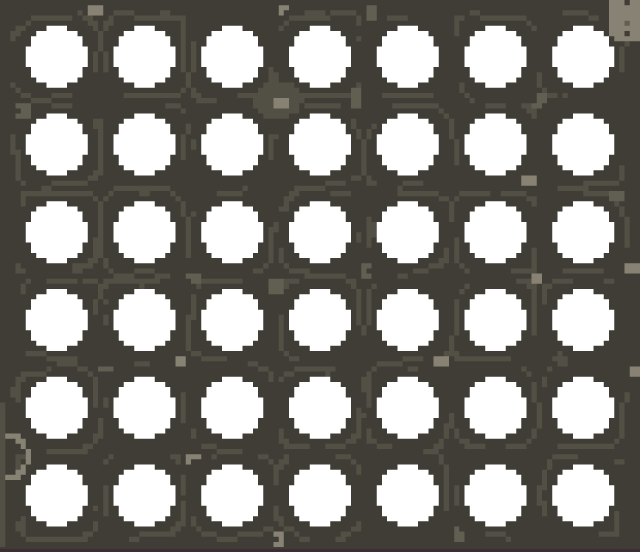
Give the GLSL for this pattern, as a Shadertoy shader.

```glsl
const float CELLS_ACROSS = 124.0;
const float PITCH = 17.0;
const vec2 FIRST_HOLE = vec2(11.0);
const vec2 LAST_HOLE = vec2(6.0, 5.0);
const float HOLE_RADIUS = 6.0;
const int SAMPLES = 4;

const vec3 PLATE = vec3(0.25, 0.24, 0.21);
const vec3 SCRATCH = vec3(0.32, 0.31, 0.27);
const vec3 STAIN = vec3(0.38, 0.37, 0.32);
const vec3 CHIP = vec3(0.53, 0.51, 0.45);
const vec3 HOLE = vec3(1.0);
const vec3 BOTTOM_RIM = vec3(0.24, 0.18, 0.20);

float hash(vec2 p) {
    vec3 q = fract(vec3(p.xyx) * 0.1031);
    q += dot(q, q.yzx + 33.33);
    return fract((q.x + q.y) * q.z);
}

float valueNoise(vec2 p) {
    vec2 i = floor(p);
    vec2 f = fract(p);
    f = f * f * (3.0 - 2.0 * f);
    float low = mix(hash(i), hash(i + vec2(1.0, 0.0)), f.x);
    float high = mix(hash(i + vec2(0.0, 1.0)), hash(i + vec2(1.0)), f.x);
    return mix(low, high, f.y);
}

float roundedBox(vec2 p, vec2 halfSize, float radius) {
    vec2 q = abs(p) - halfSize + radius;
    return length(max(q, 0.0)) + min(max(q.x, q.y), 0.0) - radius;
}

// Broken, wobbling line that wraps one hole
bool scratchAround(vec2 local, vec2 tile, vec2 cell) {
    float wobble = 2.2 * (valueNoise(cell / 4.0 + 7.0) - 0.5);
    float outline = roundedBox(local, vec2(7.9), 4.0) + wobble;
    float presence = valueNoise(local / 6.5 + tile * 23.0 + 40.0);
    return abs(outline) < 0.52 && presence > 0.5;
}

// Small ragged patch near a crossing of the gaps; returns its strength
float patchStrength(vec2 cell, vec2 crossing, float density) {
    vec2 id = crossing + 11.0;
    if (hash(id) > density) return 0.0;
    vec2 jitter = vec2(hash(id + 31.0), hash(id + 57.0)) - 0.5;
    vec2 center = FIRST_HOLE + (crossing + 0.5) * PITCH + 4.0 * jitter;
    vec2 halfSize = 0.9 + 0.8 * vec2(hash(id + 73.0), hash(id + 91.0));
    bool inside = roundedBox(cell - center, halfSize, 0.2) < 0.0;
    bool eaten = hash(cell + 5.0) > 0.86;
    if (!inside || eaten) return 0.0;
    return hash(id + 17.0) > 0.64 ? 1.0 : 0.5;
}

// Worn top right corner and a curl on the left edge
bool edgeWear(vec2 cell) {
    vec2 corner = cell - vec2(CELLS_ACROSS - 2.5, 3.0);
    bool flake = roundedBox(corner, vec2(3.5, 4.6), 1.8) < 0.0
        && hash(cell + 3.0) < 0.88;
    vec2 curl = cell - vec2(1.3, 88.5);
    bool hook = abs(length(curl) - 4.0) < 0.6 && curl.x > 0.0;
    return flake || hook;
}

vec3 plateColor(vec2 cell, float rows) {
    vec2 tile = clamp(round((cell - FIRST_HOLE) / PITCH), vec2(0.0), LAST_HOLE);
    vec2 local = cell - FIRST_HOLE - tile * PITCH;
    if (length(local) < HOLE_RADIUS) return HOLE;

    vec3 color = PLATE;
    if (scratchAround(local, tile, cell)) color = SCRATCH;

    // Broad smudge and the scuffed lower left edge
    vec2 smudge = (cell - vec2(53.8, 19.3)) / vec2(4.8, 3.8);
    bool leftScuff = cell.x < 1.0 && cell.y > 78.0 && cell.y < rows - 1.0;
    if (length(smudge) < 1.0 || leftScuff) color = SCRATCH;

    vec2 crossing = round((cell - FIRST_HOLE) / PITCH - 0.5);
    float strength = patchStrength(cell, crossing, 0.38);
    if (strength > 0.0) color = strength > 0.75 ? CHIP : STAIN;
    if (edgeWear(cell)) color = CHIP;
    return color;
}

void mainImage(out vec4 fragColor, in vec2 fragCoord) {
    float scale = CELLS_ACROSS / iResolution.x;
    float rows = iResolution.y * scale;
    vec3 sum = vec3(0.0);

    // Average a grid of samples to soften the cell edges
    for (int j = 0; j < SAMPLES; j++) {
        for (int i = 0; i < SAMPLES; i++) {
            vec2 offset = (vec2(i, j) + 0.5) / float(SAMPLES) - 0.5;
            vec2 p = (fragCoord + offset) * scale;
            p.y = rows - p.y;
            vec3 color = plateColor(floor(p) + 0.5, rows);
            sum += p.y > rows - 0.6 ? BOTTOM_RIM : color;
        }
    }
    fragColor = vec4(sum / float(SAMPLES * SAMPLES), 1.0);
}
```
